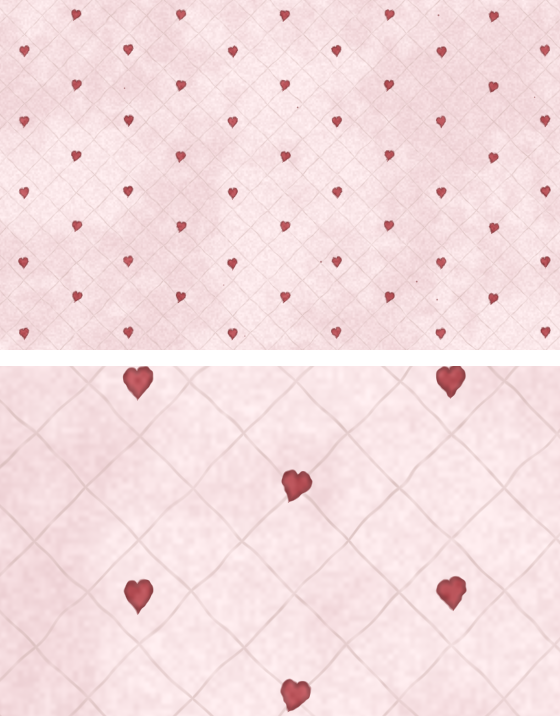
Top: the whole. Bottom: its middle third, enlarged.
A WebGL 2 fragment shader for this pattern:

```glsl
#version 300 es
precision highp float;

uniform vec2 u_resolution;
out vec4 fragColor;

// Lengths are fractions of the canvas height
#define HEART_PERIOD vec2(0.2979, 0.2014)
#define HEART_ORIGIN vec2(0.0698, 0.0478)
#define HEART_SIZE vec2(0.0235, 0.0285)
#define DIAMONDS_PER_PERIOD vec2(3.0, 2.0)
#define LINE_HALF_WIDTH 0.0013
#define WOBBLE 0.0045
#define PAPER_LIGHT vec3(0.985, 0.910, 0.918)
#define PAPER_ROSE vec3(0.950, 0.845, 0.858)
#define LINE_COLOR vec3(0.830, 0.725, 0.715)
#define HEART_FILL vec3(0.720, 0.310, 0.335)
#define HEART_EDGE vec3(0.530, 0.250, 0.265)
#define SPECK_CHANCE 0.10

float hash(vec2 p) {
    vec3 q = fract(vec3(p.xyx) * 0.1031);
    q += dot(q, q.yzx + 33.33);
    return fract((q.x + q.y) * q.z);
}

float noise(vec2 p) {
    vec2 i = floor(p), f = fract(p);
    f = f * f * (3.0 - 2.0 * f);
    vec2 e = vec2(0.0, 1.0);
    return mix(mix(hash(i), hash(i + e.yx), f.x),
               mix(hash(i + e.xy), hash(i + e.yy), f.x), f.y);
}

float fbm(vec2 p) {
    float sum = 0.0, amp = 0.5;
    for (int i = 0; i < 5; i++) {
        sum += amp * noise(p);
        p = p * 2.03 + 17.3;
        amp *= 0.5;
    }
    return sum;
}

// Signed distance to a heart with its tip at the origin, about 1.1 tall
float heartDistance(vec2 p) {
    p.x = abs(p.x);
    if (p.x + p.y > 1.0) return length(p - vec2(0.25, 0.75)) - 0.3536;
    vec2 toNotch = p - vec2(0.0, 1.0);
    vec2 toSide = p - 0.5 * max(p.x + p.y, 0.0);
    return sqrt(min(dot(toNotch, toNotch), dot(toSide, toSide))) * sign(p.x - p.y);
}

vec3 paper(vec2 p) {
    float blotch = fbm(p * 4.0 + 3.0);
    float stain = smoothstep(0.34, 0.72, blotch + 0.25 * (noise(p * 26.0) - 0.5));
    vec3 color = mix(PAPER_LIGHT, PAPER_ROSE, stain);
    float grain = noise(p * 190.0) + 0.6 * noise(p * vec2(95.0, 120.0) + 40.0) - 0.8;
    return color + grain * vec3(0.035, 0.050, 0.048);
}

// Coverage of the uneven diagonal lattice
float latticeLines(vec2 p, float px) {
    vec2 diamond = HEART_PERIOD / DIAMONDS_PER_PERIOD;
    vec2 bend = vec2(noise(p * 42.0), noise(p * 42.0 + 71.0)) - 0.5;
    vec2 g = (p + WOBBLE * bend - HEART_ORIGIN - 0.5 * HEART_PERIOD) / diamond;
    vec2 across = abs(fract(vec2(g.x + g.y, g.x - g.y) + 0.5) - 0.5);
    float d = min(across.x, across.y) / length(1.0 / diamond);
    float wear = mix(0.3, 1.0, noise(p * 110.0 + 9.0)) * mix(0.6, 1.0, noise(p * 9.0));
    return wear * (1.0 - smoothstep(-px, px, d - LINE_HALF_WIDTH));
}

// Small dark flecks, at most one per cell
float specks(vec2 p, float px) {
    vec2 cell = floor(p * 9.0);
    vec2 center = (cell + 0.2 + 0.6 * vec2(hash(cell + 5.0), hash(cell + 31.0))) / 9.0;
    float radius = mix(0.0008, 0.0022, hash(cell + 57.0));
    float present = step(hash(cell + 83.0), SPECK_CHANCE);
    return present * (1.0 - smoothstep(-px, px, length(p - center) - radius));
}

void main() {
    vec2 p = gl_FragCoord.xy / u_resolution.y;
    float px = 1.0 / u_resolution.y;

    vec3 color = paper(p);
    color = mix(color, LINE_COLOR, 0.85 * latticeLines(p, px));
    color = mix(color, HEART_EDGE, 0.75 * specks(p, px));

    // Two interleaved grids of hearts
    for (int layer = 0; layer < 2; layer++) {
        float shift = float(layer);
        vec2 grid = (p - HEART_ORIGIN) / HEART_PERIOD - 0.5 * shift;
        vec2 id = floor(grid + 0.5);
        vec2 seed = id + 20.0 + 50.0 * shift;
        vec2 local = (grid - id) * HEART_PERIOD;
        local.y -= 0.006 * (hash(vec2(seed.x, 7.0)) - 0.5);
        local -= 0.003 * (vec2(hash(seed), hash(seed + 13.0)) - 0.5);

        float tilt = mix(-0.22, 0.10, shift) + 0.16 * (hash(seed + 29.0) - 0.5);
        local = mat2(cos(tilt), sin(tilt), -sin(tilt), cos(tilt)) * local;
        vec2 q = local / HEART_SIZE + vec2(0.0, 0.56);
        float below = max(0.65 - q.y, 0.0);
        q.x += 0.45 * below * below;   // curled tail

        float d = heartDistance(q) + 0.07 * (noise(p * 230.0) - 0.5);
        float soft = px / HEART_SIZE.x;
        float cover = 1.0 - smoothstep(-soft, soft, d);
        float rim = smoothstep(-0.24, -0.02, d);
        vec3 ink = mix(HEART_FILL, HEART_EDGE, rim * 0.85);
        ink += 0.10 * (noise(p * 170.0 + 61.0) - 0.5) + 0.05 * (hash(seed + 3.0) - 0.5);
        color = mix(color, ink, cover * 0.97);
    }
    fragColor = vec4(clamp(color, 0.0, 1.0), 1.0);
}
```
